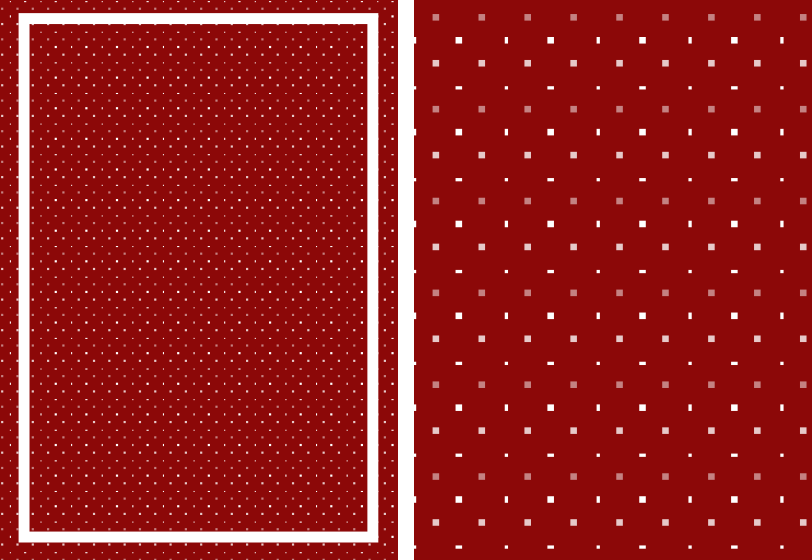
Left, the full canvas; right, a detail of the centre.
Write a Shadertoy shader that draws this pattern.

```glsl
// A deep red ground with staggered small square dots, framed by a white band.
// One tile holds four white and four tinted dots; modular distances repeat it,
// and box-filtered rectangles keep every edge smooth at any canvas size.

const float TILES_ACROSS = 13.0;
const float TILE = 28.0;                        // grid steps per tile
const vec3 GROUND = vec3(0.55, 0.03, 0.03);
const vec3 WHITE = vec3(1.0);
const vec3 PALE_PINK = vec3(0.90, 0.79, 0.79);
const vec3 DEEP_PINK = vec3(0.77, 0.51, 0.51);

// Dot layout in grid steps, measured from the top left of a tile
const vec2 WHITE_START = vec2(23.0, 15.0);
const float WHITE_STRIDE = 14.5;
const vec2 TINT_START = vec2(16.0, 8.0);
const float TINT_STRIDE = 14.0;
const float LARGE_HALF = 1.0;
const float SMALL_HALF = 0.5;

// Frame insets from the canvas edges, in grid steps
const vec2 FRAME_TOP_LEFT = vec2(17.0, 12.0);
const vec2 FRAME_BOTTOM_RIGHT = vec2(18.0, 16.0);
const float FRAME_WIDTH = 10.0;

// Coverage of an axis-aligned box from its per-axis signed distances
float boxCoverage(vec2 dist, float pixel) {
    vec2 c = clamp(0.5 - dist / pixel, 0.0, 1.0);
    return c.x * c.y;
}

// Box repeated once per tile, wrapping across tile borders
float tiledDot(vec2 p, vec2 center, vec2 halfSize, float pixel) {
    vec2 offset = mod(p - center + 0.5 * TILE, TILE) - 0.5 * TILE;
    return boxCoverage(abs(offset) - halfSize, pixel);
}

// Hollow rectangle with square corners
float frameCoverage(vec2 p, vec2 canvas, float pixel) {
    vec2 low = FRAME_TOP_LEFT;
    vec2 high = canvas - FRAME_BOTTOM_RIGHT;
    vec2 dist = abs(p - 0.5 * (low + high)) - 0.5 * (high - low);
    return boxCoverage(dist, pixel) - boxCoverage(dist + FRAME_WIDTH, pixel);
}

void mainImage(out vec4 fragColor, in vec2 fragCoord) {
    // Grid steps, with y running downward from the top
    float pixel = TILES_ACROSS * TILE / iResolution.x;
    vec2 canvas = iResolution.xy * pixel;
    vec2 p = vec2(fragCoord.x, iResolution.y - fragCoord.y) * pixel;

    vec3 color = GROUND;
    for (int row = 0; row < 2; row++) {
        vec3 tint = row == 0 ? DEEP_PINK : PALE_PINK;
        for (int column = 0; column < 2; column++) {
            vec2 cell = vec2(column, row);

            // White dots thin out on alternate columns and rows
            vec2 halfSize = mix(vec2(LARGE_HALF), vec2(SMALL_HALF), cell);
            vec2 whiteCenter = WHITE_START + cell * WHITE_STRIDE;
            color = mix(color, WHITE, tiledDot(p, whiteCenter, halfSize, pixel));

            // Tinted dots fill the gaps and alternate shade by row
            vec2 tintCenter = TINT_START + cell * TINT_STRIDE;
            color = mix(color, tint, tiledDot(p, tintCenter, vec2(LARGE_HALF), pixel));
        }
    }

    color = mix(color, WHITE, frameCoverage(p, canvas, pixel));
    fragColor = vec4(color, 1.0);
}
```
